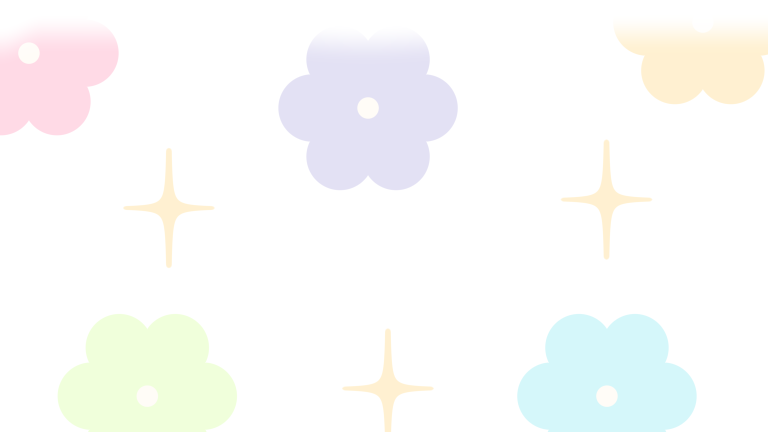
This pattern is drawn by a WebGL 2 fragment shader. Its source:

```glsl
#version 300 es
precision highp float;

uniform vec2 u_resolution;
out vec4 fragColor;

const float SIXTH_TURN = 1.04719755;

// Six round petals joined by a central disc
float flowerDistance(vec2 p) {
    float angle = atan(p.y, p.x);
    angle -= SIXTH_TURN * floor(angle / SIXTH_TURN + 0.5);
    vec2 folded = length(p) * vec2(cos(angle), sin(angle));
    float petal = length(folded - vec2(0.1296, 0.0)) - 0.078;
    return min(petal, length(p) - 0.1296);
}

float smoothMax(float a, float b, float k) {
    float h = max(k - abs(a - b), 0.0) / k;
    return max(a, b) + h * h * k * 0.25;
}

// Four hyperbolic arms, taller than wide, with rounded tips
float sparkleDistance(vec2 p) {
    vec2 q = abs(p);
    vec2 arm = q - vec2(0.0042, 0.0012);
    float curve = (arm.x * arm.y - 0.00031) / (length(arm) + 0.0001);
    float tips = max(q.x - 0.1065, q.y - 0.139);
    return smoothMax(curve, tips, 0.009);
}

float coverage(float distanceToEdge) {
    float pixel = 1.0 / u_resolution.y;
    return 1.0 - smoothstep(-0.7 * pixel, 0.7 * pixel, distanceToEdge);
}

void main() {
    // Canvas height is one unit, x is measured from the left edge
    vec2 uv = gl_FragCoord.xy / u_resolution.y;
    uv.x += 0.5 * (16.0 / 9.0 - u_resolution.x / u_resolution.y);

    vec2 flowers[5] = vec2[5](
        vec2(0.067, 0.877), vec2(0.852, 0.750), vec2(1.627, 0.949),
        vec2(0.341, 0.083), vec2(1.405, 0.083));
    vec3 petalColors[5] = vec3[5](
        vec3(1.0, 0.855, 0.902), vec3(0.892, 0.884, 0.957), vec3(1.0, 0.943, 0.82),
        vec3(0.94, 1.0, 0.86), vec3(0.835, 0.968, 0.98));
    vec2 sparkles[3] = vec2[3](
        vec2(0.391, 0.5185), vec2(0.898, 0.1007), vec2(1.404, 0.538));

    vec3 white = vec3(1.0);
    vec3 color = white;

    // Flowers with cream centres
    for (int i = 0; i < 5; i++) {
        vec2 p = uv - flowers[i];
        color = mix(color, petalColors[i], coverage(flowerDistance(p)));
        color = mix(color, vec3(1.0, 0.988, 0.97), coverage(length(p) - 0.0248));
    }

    // Pale gold sparkles
    for (int i = 0; i < 3; i++) {
        color = mix(color, vec3(1.0, 0.943, 0.82), coverage(sparkleDistance(uv - sparkles[i])));
    }

    // Uneven white haze along the top edge
    float middle = (uv.x - 0.85) / 0.25;
    float hazeDepth = 0.03 * (1.0 - smoothstep(0.0, 0.1, uv.x)) + 0.025 * exp(-middle * middle);
    float clear = smoothstep(0.03, 0.125, 1.0 - uv.y - hazeDepth);
    color = mix(white, color, clear);

    fragColor = vec4(color, 1.0);
}
```
